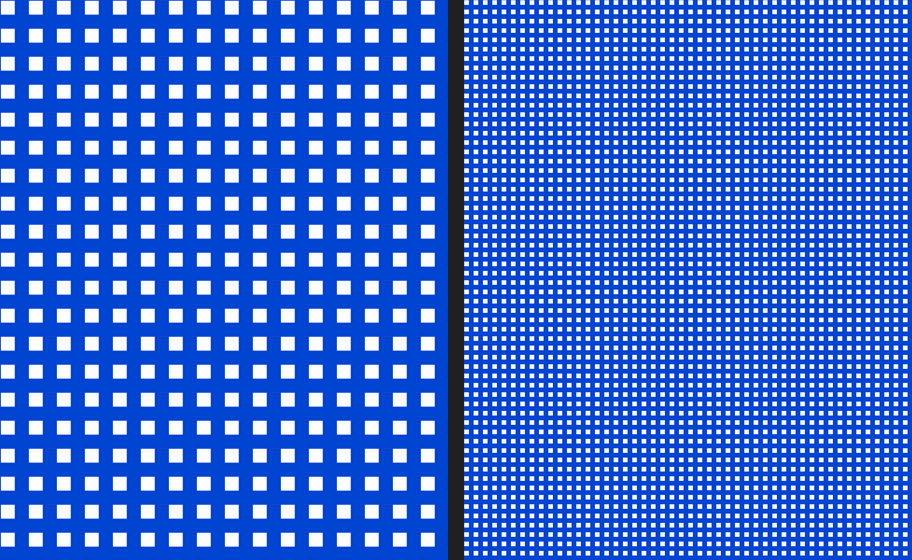
Left: one tile. Right: repeated 3 by 3.
Reproduce this pattern procedurally as a Shadertoy shader.

```glsl
const vec2 REPEATS = vec2(16.0, 20.0);        // squares across and down
const vec2 SQUARE_CENTER = vec2(0.28, 0.725); // position inside a cell
const float SQUARE_SIDE = 0.495;              // lengths below are in cells
const float EDGE_SOFTNESS = 0.04;
const float FRINGE_OFFSET = 0.05;
const float FRINGE_WIDTH = 0.025;
const float FRINGE_STRENGTH = 0.25;

const vec3 BLUE = vec3(0.0, 0.265, 0.823);
const vec3 DEEP_BLUE = vec3(0.0, 0.20, 0.79);
const vec3 WHITE = vec3(0.995, 0.995, 1.0);

// Box-filtered coverage of a centered square, per axis
vec2 axisCoverage(vec2 p, vec2 blur) {
    return clamp((0.5 * SQUARE_SIDE - abs(p)) / blur + 0.5, 0.0, 1.0);
}

float squareDistance(vec2 p) {
    vec2 q = abs(p) - 0.5 * SQUARE_SIDE;
    return length(max(q, 0.0)) + min(max(q.x, q.y), 0.0);
}

void mainImage(out vec4 fragColor, in vec2 fragCoord) {
    // Wrapped cell coordinates, centered on the square
    vec2 grid = fragCoord / iResolution.xy * REPEATS;
    vec2 p = fract(grid - SQUARE_CENTER + 0.5) - 0.5;

    // Soft edge, never narrower than one pixel
    vec2 blur = max(vec2(EDGE_SOFTNESS), REPEATS / iResolution.xy);
    vec2 coverage = axisCoverage(p, blur);

    // Faint dark fringe just outside the square
    float fringe = (squareDistance(p) - FRINGE_OFFSET) / FRINGE_WIDTH;
    vec3 ground = mix(BLUE, DEEP_BLUE, FRINGE_STRENGTH * exp(-fringe * fringe));

    fragColor = vec4(mix(ground, WHITE, coverage.x * coverage.y), 1.0);
}
```
